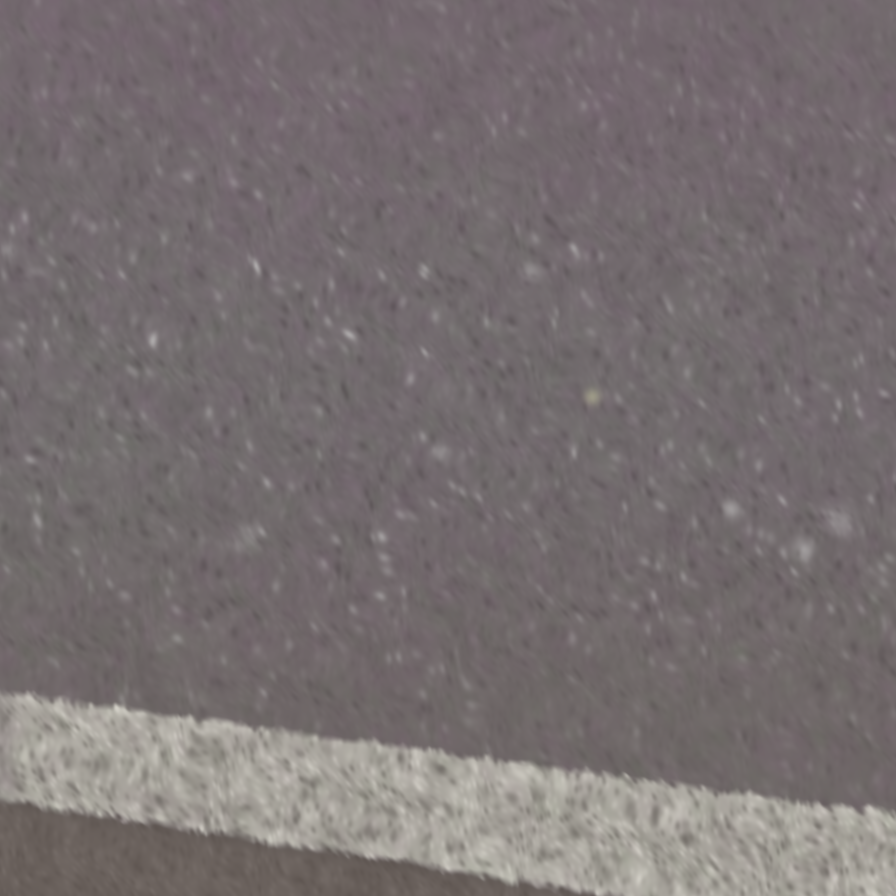
Reproduce this texture procedurally as a three.js fragment shader.

```glsl
varying vec2 vUv;

const vec3 ASPHALT_TOP = vec3(0.450, 0.408, 0.430);
const vec3 ASPHALT_MID = vec3(0.445, 0.418, 0.428);
const vec3 ASPHALT_LOW = vec3(0.436, 0.405, 0.407);
const vec3 VERGE = vec3(0.415, 0.380, 0.362);
const vec3 PAINT = vec3(0.660, 0.645, 0.615);
const vec3 PAINT_WORN = vec3(0.44, 0.42, 0.40);
const vec3 PAINT_FRESH = vec3(0.77, 0.76, 0.72);
const vec3 FLECK = vec3(0.70, 0.69, 0.69);
const vec3 PIT = vec3(0.29, 0.26, 0.27);
const vec3 CHROMA = vec3(0.40, -0.50, 0.45);
const vec2 STREAK_DIR = vec2(0.42, -0.907);
const vec2 COARSE_CELLS = vec2(92.0, 52.0);
const vec2 FINE_CELLS = vec2(165.0, 95.0);
const vec2 FLECK_CELLS = vec2(112.0, 66.0);
const vec2 PATCH_CELLS = vec2(40.0, 27.0);
const vec2 PAINT_TOP = vec2(0.227, -0.136);   // height at left, slope
const vec2 PAINT_BASE = vec2(0.108, -0.156);
const float EDGE_SOFT = 0.006;
const float EDGE_WEAR = 0.004;

vec3 hash3(vec2 p) {
  vec3 q = fract(vec3(p.xyx) * vec3(0.1031, 0.1030, 0.0973));
  q += dot(q, q.yxz + 33.33);
  return fract((q.xxy + q.yzz) * q.zyx);
}

// Cellular scatter: x = signed grain, y = rare light dots, z = rare dark dots
vec3 scatter(vec2 p) {
  vec2 cell = floor(p);
  vec3 sum = vec3(0.0);
  for (int j = -1; j <= 1; j++) {
    for (int i = -1; i <= 1; i++) {
      vec2 id = cell + vec2(float(i), float(j));
      vec3 h = hash3(id + 200.0);
      vec2 d = id + 0.1 + 0.8 * h.xy - p;
      float blob = exp(-5.0 * dot(d, d));
      sum.x += (h.z * 2.0 - 1.0) * blob;
      sum.y += smoothstep(0.84, 1.0, h.z) * blob;
      sum.z += smoothstep(0.16, 0.0, h.z) * blob;
    }
  }
  return sum;
}

// Broad stains from layered sines
float stains(vec2 p) {
  float s = 0.0;
  float a = 0.5;
  for (int i = 0; i < 4; i++) {
    s += a * sin(p.x + 1.7 * sin(p.y * 0.8)) * cos(p.y - 1.3 * sin(p.x * 0.7));
    p = mat2(1.3, 1.2, -1.2, 1.3) * p + 2.7;
    a *= 0.6;
  }
  return s;
}

float chip(vec2 uv, vec2 centre, float radius) {
  vec2 d = (uv - centre) / radius;
  return exp(-dot(d, d));
}

void main() {
  vec2 uv = vUv;
  vec2 slanted = vec2(dot(uv, vec2(-STREAK_DIR.y, STREAK_DIR.x)), dot(uv, STREAK_DIR));
  slanted.x += 0.004 * sin(slanted.y * 61.0 + 3.0 * sin(slanted.x * 23.0));
  vec3 coarse = scatter(slanted * COARSE_CELLS);
  vec3 fine = scatter(slanted * FINE_CELLS + 19.0);
  vec3 flecks = scatter(slanted * FLECK_CELLS + 37.0);
  float blotch = scatter(slanted * PATCH_CELLS + 71.0).x;
  float hue = scatter(slanted * PATCH_CELLS * 1.3 + 113.0).x;
  float stain = stains(uv * 7.0 + 1.0);
  float grain = 0.6 * coarse.x + 0.6 * fine.x;

  // Asphalt: cool purple above, warm brown below
  vec3 color = mix(ASPHALT_LOW, ASPHALT_MID, smoothstep(0.2, 0.55, uv.y));
  color = mix(color, ASPHALT_TOP, smoothstep(0.6, 0.95, uv.y + 0.2 * (uv.x - 0.5)));
  color += CHROMA * (0.009 * stain + 0.016 * hue);
  color += 0.005 * stains(uv.yx * 13.0) + 0.012 * blotch;

  // Aggregate, most visible across the middle
  float band = smoothstep(0.1, 0.4, uv.y) * (1.0 - smoothstep(0.65, 1.0, uv.y));
  float cluster = clamp(0.65 + 0.7 * blotch + 0.5 * stain, 0.15, 1.2);
  color += 0.036 * grain * mix(0.6, 1.0, band);
  color = mix(color, FLECK, flecks.y * cluster * mix(0.22, 0.58, band));
  color = mix(color, PIT, flecks.z * mix(0.22, 0.38, band));

  // Larger pale chips
  float chips = chip(uv, vec2(0.938, 0.420), 0.016) + chip(uv, vec2(0.898, 0.386), 0.013)
    + chip(uv, vec2(0.818, 0.432), 0.011) + 0.6 * chip(uv, vec2(0.276, 0.402), 0.014)
    + 0.7 * chip(uv, vec2(0.592, 0.694), 0.013) + chip(uv, vec2(0.492, 0.495), 0.010)
    + chip(uv, vec2(0.010, 0.720), 0.008);
  color = mix(color, FLECK, clamp(chips * (0.5 + 0.35 * grain), 0.0, 1.0));
  color = mix(color, vec3(0.70, 0.69, 0.58), 0.65 * chip(uv, vec2(0.661, 0.557), 0.009));

  // Painted stripe with worn edges
  float wear = EDGE_WEAR * (1.3 * grain + blotch);
  float above = uv.y - PAINT_TOP.x - PAINT_TOP.y * uv.x - wear;
  float below = PAINT_BASE.x + PAINT_BASE.y * uv.x - uv.y - wear;
  float verge = smoothstep(-0.004, 0.008, below);
  color = mix(color, VERGE + 0.045 * grain + 0.02 * blotch, verge);
  color *= 1.0 - 0.06 * exp(-pow(max(below, 0.0) / 0.012, 2.0)) * verge;

  float stripe = 1.0 - smoothstep(-EDGE_SOFT, EDGE_SOFT, max(above, below));
  stripe *= mix(0.6, 1.0, smoothstep(0.0, 0.03, uv.x));
  vec3 paint = PAINT + 0.13 * grain + 0.045 * blotch + 0.02 * stain;
  paint += CHROMA * 0.012 * hue;
  paint += 0.03 * (1.0 - smoothstep(0.0, 0.025, min(-above, -below)));
  float worn = 0.55 * flecks.z + 0.40 * coarse.z + 0.30 * fine.z;
  paint = mix(paint, PAINT_WORN, clamp(worn, 0.0, 0.9));
  paint = mix(paint, PAINT_FRESH, clamp(0.5 * flecks.y + 0.25 * coarse.y, 0.0, 0.9));
  color = mix(color, paint, stripe);

  gl_FragColor = vec4(clamp(color, 0.0, 1.0), 1.0);
}
```
